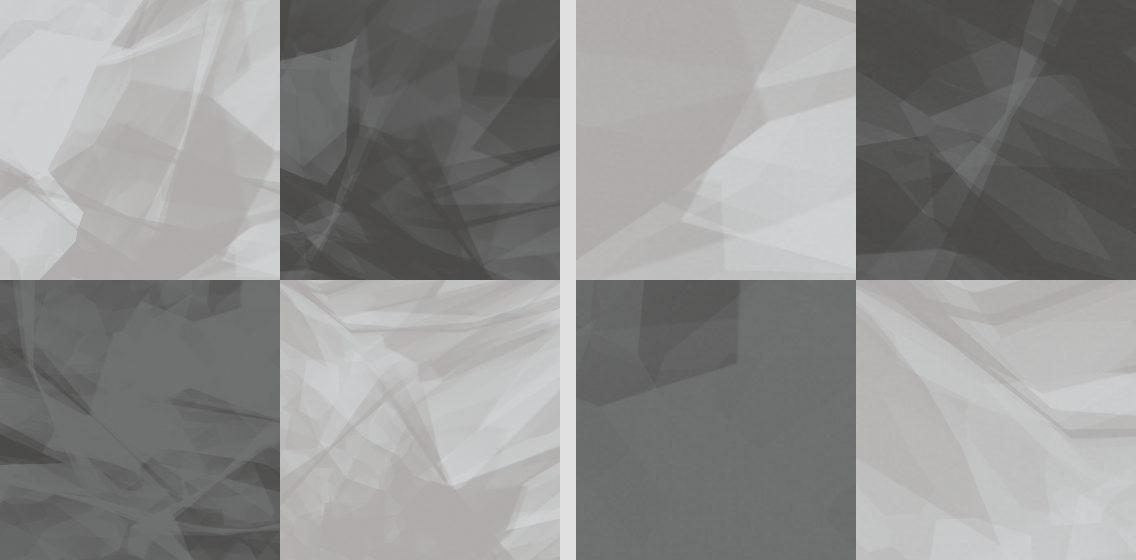
Left, the full canvas; right, a detail of the centre.
This pattern is drawn by a Shadertoy shader. Its source:

```glsl
// Two by two checker of light and dark crumpled paper sheets.
// Each sheet is bent along random creases, then layers of flat tilted facets
// (a weighted Voronoi diagram per layer) and thin folds are summed as shading.

vec2 hash2(vec2 p) {
    return fract(sin(vec2(dot(p, vec2(127.1, 311.7)), dot(p, vec2(269.5, 183.3)))) * 43758.5453);
}

mat2 rotation(float a) {
    return mat2(cos(a), sin(a), -sin(a), cos(a));
}

// Signed shade of the flat facet under p, blended over a thin edge
float facetShade(vec2 p, float seed, float soft) {
    vec2 base = floor(p);
    float nearest = 9.0, shade = 0.0;
    for (int y = -2; y <= 2; y++)
    for (int x = -2; x <= 2; x++) {
        vec2 id = base + vec2(x, y);
        vec2 jitter = hash2(id + seed);
        vec2 traits = hash2(id + seed + 57.3);
        vec2 offset = p - id - jitter;
        float dist = dot(offset, offset) + 0.45 * traits.x;
        vec2 tilt = hash2(id + seed + 91.7) - 0.5;
        float tone = smoothstep(0.2, 0.8, traits.y) - 0.5 + 0.55 * dot(tilt, offset);
        shade = mix(shade, tone, smoothstep(-soft, soft, nearest - dist));
        nearest = min(nearest, dist);
    }
    return shade;
}

// Total light and shade on one sheet, p in 0..1
float crumple(vec2 p, float seed, float px) {
    float shade = 0.0;

    // Creases bend the sheet; narrow double wedges pinch along them
    for (int i = 0; i < 6; i++) {
        vec2 key = vec2(float(i) * 7.1, seed);
        vec2 center = hash2(key);
        vec2 traits = hash2(key + 23.0);
        vec2 q = rotation((traits.x - 0.5) * 2.6) * (p - center);
        float along = abs(q.x);
        float side = smoothstep(-px, px, q.y) - 0.5;
        float wedge = smoothstep(-px, px, 0.005 + 0.09 * along - abs(q.y - 0.04 * along));
        float fade = 1.0 - smoothstep(0.15, 0.65, along);
        shade += 0.45 * side * exp(-5.0 * abs(q.y)) * fade;
        shade += (traits.y < 0.5 ? -0.55 : 0.5) * wedge * fade;
        vec2 normal = vec2(0.0, 1.0) * rotation((traits.x - 0.5) * 2.6);
        p += normal * abs(q.y) * (traits.y - 0.5) * 0.8;
    }

    // Facets from broad planes down to faint wrinkles
    float scale = 1.9, strength = 0.95;
    for (int i = 0; i < 5; i++) {
        vec2 traits = hash2(vec2(seed, float(i) * 13.7));
        vec2 q = rotation((traits.x - 0.5) * 1.8) * p * vec2(1.0);
        q *= scale * vec2(0.75, 1.45);
        shade += strength * facetShade(q, seed + float(i) * 19.0, 2.5 * scale * px);
        scale *= 1.5;
        strength *= 0.68;
    }
    return shade;
}

void mainImage(out vec4 fragColor, in vec2 fragCoord) {
    vec2 uv = fragCoord / iResolution.xy * 2.0;
    vec2 panel = floor(uv);
    float px = 2.0 / iResolution.y;
    float seed = 4.0 + dot(panel, vec2(17.0, 31.0));
    float lit = smoothstep(-1.05, 1.0, crumple(fract(uv), seed, px));

    // Warm shadows and cool highlights on both papers
    vec3 darkPaper = mix(vec3(0.295, 0.292, 0.288), vec3(0.435, 0.440, 0.440), lit);
    vec3 lightPaper = mix(vec3(0.685, 0.675, 0.668), vec3(0.810, 0.820, 0.825), lit);
    vec3 color = mix(darkPaper, lightPaper, mod(panel.x + panel.y, 2.0));

    // Fine paper grain
    color += (hash2(floor(uv * 256.0)).x - 0.5) * 0.008;
    fragColor = vec4(color, 1.0);
}
```
